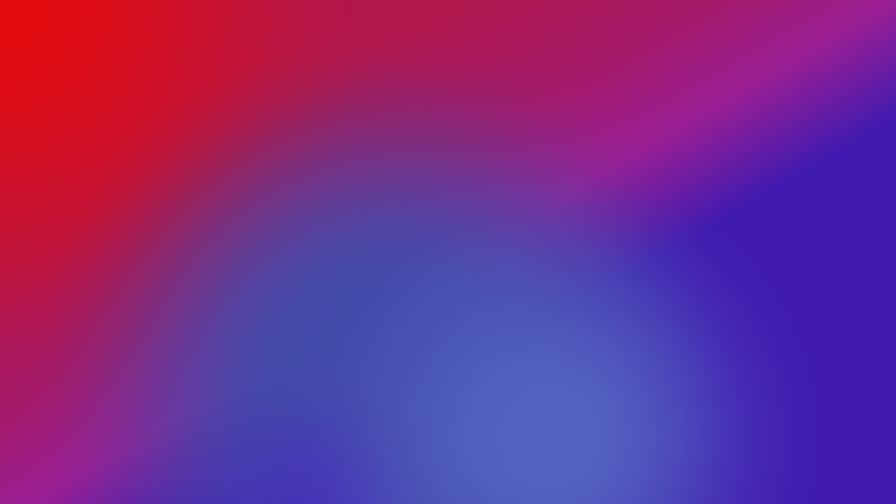
A WebGL 2 fragment shader for this background:

```glsl
#version 300 es
precision highp float;
// A soft colour field: crimson, magenta and indigo bands run along a tilted
// axis, then round feathered glows tint the red corner, the dusky middle
// and the blue light near the lower edge.

uniform vec2 u_resolution;
out vec4 fragColor;

const vec3 RED     = vec3(0.89, 0.04, 0.05);
const vec3 CRIMSON = vec3(0.69, 0.09, 0.30);
const vec3 BERRY   = vec3(0.65, 0.105, 0.41);
const vec3 MAGENTA = vec3(0.60, 0.12, 0.58);
const vec3 INDIGO  = vec3(0.255, 0.105, 0.69);
const vec3 DUSK    = vec3(0.26, 0.29, 0.66);
const vec3 VIOLET  = vec3(0.28, 0.18, 0.73);
const vec3 BLUE    = vec3(0.33, 0.39, 0.76);

// Linear progress of x from a to b, held within 0..1.
float ramp(float a, float b, float x) {
    return clamp((x - a) / (b - a), 0.0, 1.0);
}

// Feathered disc: 1 inside the core radius, 0 beyond the rim.
float glow(vec2 p, vec2 center, float core, float rim) {
    return 1.0 - smoothstep(core, rim, distance(p, center));
}

// Colour bands by distance along the tilted axis.
vec3 bands(float t) {
    vec3 color = mix(CRIMSON, BERRY, ramp(0.46, 0.70, t));
    color = mix(color, MAGENTA, ramp(0.70, 0.89, t));
    return mix(color, INDIGO, ramp(0.89, 1.09, t));
}

void main() {
    // Canvas heights, with the aspect ratio kept.
    vec2 p = gl_FragCoord.xy / u_resolution.y;
    vec2 topLeft = vec2(0.0, 1.0);
    vec2 axis = vec2(0.50, -0.86);

    vec3 color = bands(dot(p - topLeft, axis));

    // Glows, from the back to the front.
    color = mix(color, RED, glow(p, topLeft, 0.0, 0.79));
    color = mix(color, DUSK, glow(p, vec2(0.764, 0.236), 0.18, 0.72));
    color = mix(color, VIOLET, 0.8 * glow(p, vec2(0.625, -0.02), 0.0, 0.32));
    color = mix(color, BLUE, glow(p, vec2(1.10, 0.132), 0.0, 0.56));

    fragColor = vec4(color, 1.0);
}
```
